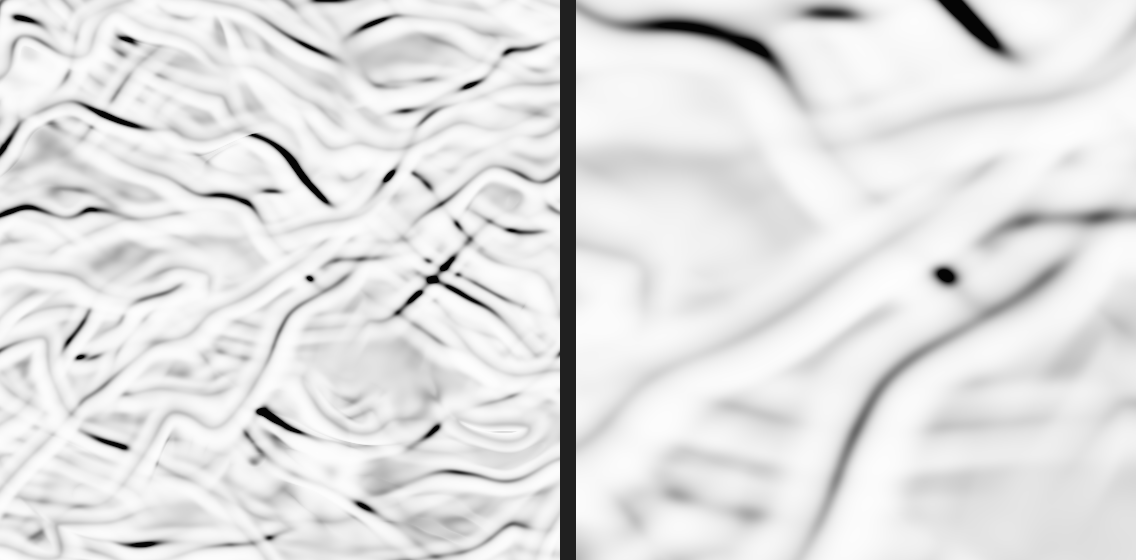
Left: the whole. Right: its middle third, enlarged.
Reproduce this texture map procedurally as a Shadertoy shader.

```glsl
vec2 randomDirection(vec2 cell) {
    vec3 k = fract(cell.xyx * vec3(0.1031, 0.1030, 0.0973));
    k += dot(k, k.yzx + 33.33);
    float angle = 6.2832 * fract((k.x + k.y) * k.z);
    return vec2(cos(angle), sin(angle));
}

float gradientNoise(vec2 p) {
    vec2 cell = floor(p), f = p - cell;
    vec2 u = f * f * f * (f * (f * 6.0 - 15.0) + 10.0);
    vec2 e = vec2(0.0, 1.0);
    float low = mix(dot(randomDirection(cell), f),
                    dot(randomDirection(cell + e.yx), f - e.yx), u.x);
    float high = mix(dot(randomDirection(cell + e), f - e),
                     dot(randomDirection(cell + 1.0), f - 1.0), u.x);
    return mix(low, high, u.y);
}

// Phase across a family of folds; each whole number is one crease
float foldPhase(vec2 q, float frequency, float seed) {
    float bend = gradientNoise(q * vec2(1.8, 2.6) + seed);
    float kink = gradientNoise(q * vec2(4.0, 5.0) - seed);
    float wobble = gradientNoise(q * vec2(9.0, 12.0) + seed * 1.7);
    return frequency * q.y + 1.8 * bend + 0.9 * sqrt(kink * kink + 0.003) + 0.16 * wobble;
}

float bump(float x, float width) {
    return exp(-x * x / (width * width));
}

// Lays one family of folds over the relief; positive values are cavities
float addFolds(float relief, vec2 q, float frequency, float seed) {
    float e = 0.002;
    float phase = foldPhase(q, frequency, seed);
    vec2 slope = vec2(foldPhase(q + vec2(e, 0.0), frequency, seed),
                      foldPhase(q + vec2(0.0, e), frequency, seed)) - phase;
    float t = fract(phase + 0.5) - 0.5;
    float d = t / max(length(slope) / e, 2.0);

    // Folds fade in and out, and only some have a deep crease
    float strength = smoothstep(-0.12, 0.22, gradientNoise(q * vec2(2.2, 4.0) + seed * 2.3));
    strength *= smoothstep(0.5, 0.3, abs(t));
    float depth = smoothstep(-0.06, 0.34, gradientNoise(q * vec2(3.5, 5.0) - seed * 3.1));

    float crease = (0.5 + 2.9 * depth) * bump(d, 0.005 + 0.003 * depth);
    float ridge = 1.9 * bump(d + 0.021, 0.014) + 1.0 * bump(d - 0.019, 0.011);
    float shade = 0.5 * bump(d + 0.055, 0.02) + 0.3 * bump(d - 0.045, 0.016);
    float cover = 0.92 * strength * bump(d, 0.036);
    return relief * (1.0 - cover) + strength * (crease - ridge + shade);
}

void mainImage(out vec4 fragColor, in vec2 fragCoord) {
    vec2 p = fragCoord / iResolution.xy;

    // Fine slanted wrinkles first, long level folds on top
    float relief = 0.0;
    for (int i = 0; i < 7; i++) {
        float layer = float(i);
        float angle = 0.7 * sin(layer * 2.1);
        float c = cos(angle), s = sin(angle);
        vec2 q = mat2(c, s, -s, c) * (p - 0.5);
        relief = addFolds(relief, q, mix(9.0, 5.5, layer / 6.0), 7.3 + layer * 17.3);
    }

    // Soft unevenness of the flat cloth
    float unevenness = 0.9 * gradientNoise(p * vec2(8.0, 11.0) + 3.7)
                     + 0.4 * gradientNoise(p * 24.0 + 9.1);
    float cavity = relief + 0.42 + unevenness;

    // Ridges saturate to white, cavities fall quickly to black
    float tone = 1.0 - 0.09 * exp(min(cavity, 3.0));
    fragColor = vec4(vec3(clamp(tone, 0.02, 1.0)), 1.0);
}
```
